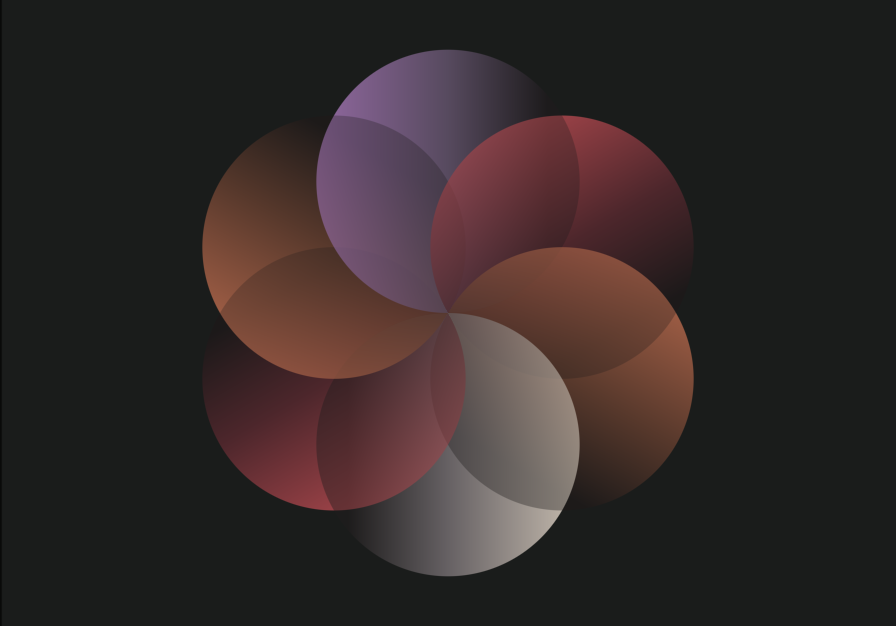
Write a Shadertoy shader that draws this background.

```glsl
// Six translucent discs arranged as a rosette on a charcoal ground.
// Every disc has a linear gradient turned with its position, and each one
// overlaps its neighbour in a closed clockwise cycle.

const float PI = 3.14159265;
const float RADIUS = 0.2103;

// Bright gradient ends, clockwise from the top; alpha is opacity over a neighbour.
const vec4 BRIGHT[6] = vec4[6](
    vec4(0.57, 0.41, 0.63, 0.70),
    vec4(0.64, 0.27, 0.29, 0.69),
    vec4(0.65, 0.38, 0.28, 0.72),
    vec4(0.78, 0.74, 0.69, 0.64),
    vec4(0.64, 0.27, 0.29, 0.58),
    vec4(0.65, 0.38, 0.28, 0.74));

// Colours halfway along each gradient.
const vec3 MIDDLE[6] = vec3[6](
    vec3(0.34, 0.29, 0.37),
    vec3(0.30, 0.15, 0.17),
    vec3(0.34, 0.22, 0.17),
    vec3(0.40, 0.38, 0.39),
    vec3(0.30, 0.15, 0.17),
    vec3(0.34, 0.22, 0.17));

vec3 discColor(int id, float t) {
    vec3 dark = mix(vec3(0.10, 0.095, 0.095), MIDDLE[id], 0.05);
    vec3 lit = mix(BRIGHT[id].rgb, MIDDLE[id], clamp(t / 0.5, 0.0, 1.0));
    return mix(lit, dark, clamp((t - 0.5) / 0.38, 0.0, 1.0));
}

void mainImage(out vec4 fragColor, in vec2 fragCoord) {
    vec2 p = (fragCoord - 0.5 * iResolution.xy) / iResolution.y;
    float pixel = 1.0 / iResolution.y;

    // Charcoal ground with a hairline along the left border
    vec3 color = vec3(0.102, 0.110, 0.106);
    color *= mix(0.35, 1.0, smoothstep(0.001, 0.003, fragCoord.x / iResolution.x));

    // Only three discs can reach this direction: start at the lowest one
    float turn = (0.5 * PI - atan(p.y, p.x)) / (PI / 3.0);
    int first = int(ceil(turn - 1.5));
    float covered = 0.0;

    for (int k = 0; k < 3; k++) {
        int id = (first + k + 12) % 6;
        float angle = 0.5 * PI - float(id) * PI / 3.0;
        vec2 q = p - RADIUS * vec2(cos(angle), sin(angle));

        // The bright end lies a quarter turn ahead of the disc's own angle
        vec2 axis = vec2(-sin(angle), cos(angle));
        float t = 0.5 - 0.5 * dot(q, axis) / RADIUS;

        // Opaque over the ground, translucent over discs already laid down
        float mask = smoothstep(0.75 * pixel, -0.75 * pixel, length(q) - RADIUS);
        float opacity = mix(1.0, BRIGHT[id].a, covered);
        color = mix(color, discColor(id, t), mask * opacity);
        covered = max(covered, mask);
    }

    fragColor = vec4(color, 1.0);
}
```
